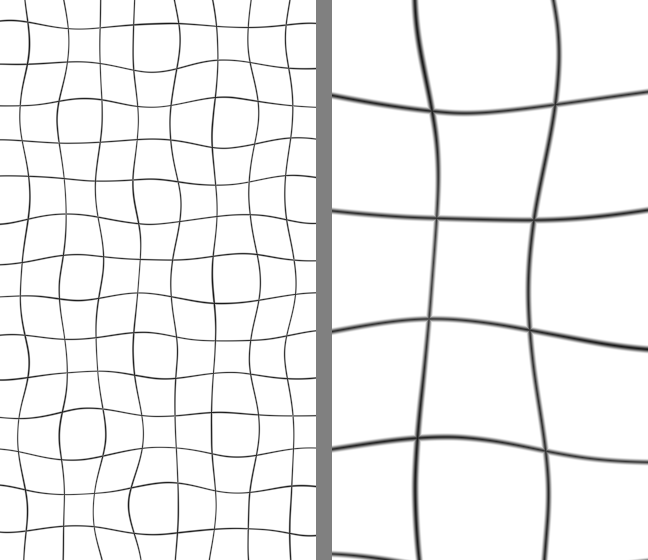
Left: the whole. Right: its middle third, enlarged.
Give the GLSL for this pattern, as a Shadertoy shader.

```glsl
#define PITCH vec2(0.1207, 0.1227)   // grid spacing, canvas widths
#define ORIGIN vec2(0.074, 0.095)    // first crossing
#define LENS_CELL 2.0                // grid squares per lens
#define LENS_RADIUS 2.4
#define LENS_JITTER 0.4
#define LENS_MIN 0.03
#define LENS_MAX 0.17
#define DRIFT 0.045
#define HALF_WIDTH 0.0018
#define SOFTNESS 0.0029
#define INK vec3(0.07)
#define PAPER vec3(1.0)

vec3 hash3(vec2 p) {
    vec3 q = fract(p.xyx * vec3(0.1031, 0.1030, 0.0973));
    q += dot(q, q.yxz + 33.33);
    return fract((q.xxy + q.yzz) * q.zyx);
}

// Alternating pinch and bulge lenses, one jittered centre per cell
vec2 lensOffset(vec2 p) {
    p += vec2(-0.5, 0.5);
    vec2 home = floor(p / LENS_CELL);
    vec2 offset = vec2(0.0);
    for (int j = -1; j <= 1; j++)
    for (int i = -1; i <= 1; i++) {
        vec2 cell = home + vec2(i, j);
        vec3 rnd = hash3(cell + 17.0);
        vec2 centre = (cell + 0.5 + LENS_JITTER * (rnd.xy - 0.5)) * LENS_CELL;
        vec2 away = p - centre;
        float falloff = max(0.0, 1.0 - dot(away, away) / (LENS_RADIUS * LENS_RADIUS));
        float pinch = 1.0 - 2.0 * mod(cell.x + cell.y, 2.0);
        offset += pinch * mix(LENS_MIN, LENS_MAX, rnd.z) * falloff * falloff * away;
    }
    return offset;
}

// Gentle sway shared by neighbouring lines
vec2 drift(vec2 p) {
    return DRIFT * (sin(p.yx * vec2(1.3, 1.1) + p * 0.4)
                  + 0.5 * sin(p.yx * 2.3 - p * 0.7 + 2.0));
}

// Ink coverage of the lines where one warped coordinate is whole
float lineInk(float coord, float pixel, float along) {
    float slope = max(length(vec2(dFdx(coord), dFdy(coord))) / pixel, 0.001);
    float dist = abs(fract(coord + 0.5) - 0.5) / slope;
    float stretch = clamp(1.0 / (slope * PITCH.x), 0.65, 1.3);
    float halfWidth = HALF_WIDTH * stretch * (1.0 + 0.12 * sin(along * 1.7 + coord * 2.1));
    float soft = max(SOFTNESS, 0.75 * pixel);
    return 1.0 - smoothstep(halfWidth - soft, halfWidth + soft, dist);
}

void mainImage(out vec4 fragColor, in vec2 fragCoord) {
    float pixel = 1.0 / iResolution.x;
    vec2 p = (fragCoord * pixel - ORIGIN) / PITCH;
    vec2 warped = p + lensOffset(p) + drift(p);

    float ink = max(lineInk(warped.x, pixel, p.y), lineInk(warped.y, pixel, p.x));
    fragColor = vec4(mix(PAPER, INK, ink), 1.0);
}
```
